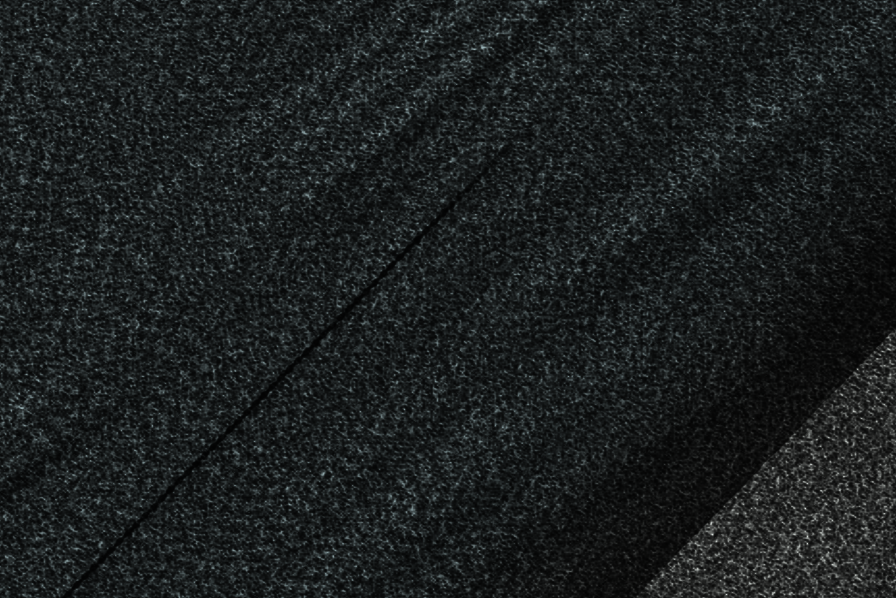
Write a WebGL 2 fragment shader that draws this texture.

```glsl
#version 300 es
precision highp float;
// Dark grainy cloth: rippled left panel, diagonal seam, shaded middle, lighter corner panel.

uniform vec2 u_resolution;
out vec4 fragColor;

float hash(vec2 p) {
    return fract(sin(dot(p, vec2(127.1, 311.7))) * 43758.5453);
}

float noise(vec2 p) {
    vec2 i = floor(p), f = fract(p);
    f = f * f * (3.0 - 2.0 * f);
    return mix(mix(hash(i), hash(i + vec2(1, 0)), f.x),
               mix(hash(i + vec2(0, 1)), hash(i + vec2(1, 1)), f.x), f.y);
}

// Speckled fibres with a long bright tail
float grain(vec2 p) {
    vec2 r = mat2(0.88, 0.47, -0.47, 0.88) * p;
    float g = 0.55 * noise(r * vec2(190.0, 260.0))
            + 0.45 * noise(p * vec2(310.0, 340.0) + 17.0);
    float glint = smoothstep(0.8, 1.0, noise(r * vec2(150.0, 230.0) + 71.0));
    return exp((g - 0.5) * 3.7) + 0.75 * glint;
}

void main() {
    vec2 p = gl_FragCoord.xy / u_resolution.y;
    p.x *= 1.5 * u_resolution.y / u_resolution.x;
    float aa = 1.0 / u_resolution.y;

    // Signed distances from the seam and the corner panel's edge
    float seam = (p.y - 1.013 * (p.x - 0.107)) / 1.4235;
    float edge = (p.y - 1.03 * (p.x - 1.062)) / 1.436;
    float along = dot(p, vec2(0.703, 0.711));
    edge += 0.002 * (noise(vec2(along * 90.0, 3.0)) - 0.5);

    // Fold coordinates run a little flatter than the seam
    float across = dot(p, vec2(-0.62, 0.78));
    float run = dot(p, vec2(0.78, 0.62));
    float warp = noise(vec2(run * 2.0, across * 5.0)) - 0.5;
    float streak = noise(vec2(run * 1.6 + 9.0, across * 24.0 + warp)) - 0.5;

    // Left panel: ripples strongest toward the top and the left border
    float ends = mix(0.3, 1.0, smoothstep(0.12, 0.5, abs(run - 0.56)));
    float ripples = smoothstep(0.02, 0.14, across) * (1.0 - smoothstep(0.32, 0.62, across)) * ends;
    float left = 0.103 + 0.012 * smoothstep(0.3, 0.7, across);
    left *= 1.0 + ripples * (0.3 * sin(across * 92.0 + warp * 3.5) + 0.65 * streak);
    left *= 1.0 + 0.12 * exp(-seam * 25.0);

    // Middle panel: soft folds sinking into shadow beside the corner panel
    float middle = mix(0.043, 0.096, smoothstep(-0.02, 0.36, edge));
    float softFolds = smoothstep(0.04, 0.25, -seam);
    middle *= 1.0 + softFolds * (0.12 * sin(across * 48.0 + 2.5 + warp * 3.0) + 0.4 * streak);
    middle *= 1.0 - 0.2 * smoothstep(1.25, 1.5, p.x) * smoothstep(0.95, 0.6, p.y);

    float shade = mix(middle, left, smoothstep(-0.003, 0.003, seam));

    // Woven dots beside the seam
    float weave = sin(along * 310.0) * sin(seam * 330.0);
    shade *= 1.0 + 0.2 * weave * exp(-abs(seam + 0.025) * 20.0);

    // Seam groove with stitch notches, fading toward the top
    float fade = 1.0 - smoothstep(0.92, 1.3, along);
    float width = 0.0035 + 0.0014 * sin(along * 310.0);
    float groove = 1.0 - smoothstep(width - aa, width + 1.5 * aa, abs(seam));
    shade *= 1.0 - 0.85 * groove * fade;
    shade *= 1.0 - 0.25 * exp(-abs(seam) * 110.0) * (0.4 + 0.6 * fade);

    // Lighter corner panel laid over the shadow
    float corner = 1.0 - smoothstep(-aa, aa, edge);
    float cornerShade = 0.155 + 0.02 * (noise(p * 9.0) - 0.5);
    shade = mix(shade, cornerShade, corner);

    // Cool tint, turning neutral in the shadow and the corner
    float neutral = 1.0 - smoothstep(0.0, 0.3, edge);
    vec3 tint = mix(vec3(0.88, 1.02, 1.04), vec3(0.97, 1.0, 0.98), neutral);
    vec3 color = tint * (shade * grain(p) + 0.006);
    fragColor = vec4(clamp(color, 0.0, 1.0), 1.0);
}
```
